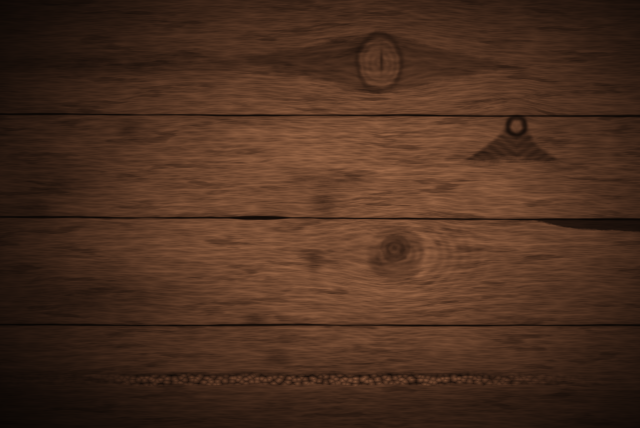
Write a Shadertoy shader that draws this texture.

```glsl
// Four dark, weathered timber planks with knots, stains and a rough scar.
// Stretched cellular noise makes the fibres, layered sines bend the grain
// and break up the stains; a soft oval falloff darkens the borders.

const float BASE_TONE = 0.485;
const vec2 LIGHT_CENTER = vec2(0.83, 0.52);
const vec2 LIGHT_RADIUS = vec2(0.87, 0.62);
const float FALLOFF = 1.35;
const vec2 FIBRE_COARSE = vec2(7.0, 95.0);
const vec2 FIBRE_FINE = vec2(24.0, 210.0);
const vec2 EYE = vec2(0.889, 0.853);   // long knot, top plank
const vec2 PEG = vec2(1.211, 0.706);   // small knot, second plank
const vec2 BURL = vec2(0.927, 0.406);  // round knot, third plank
const float SCAR_Y = 0.113;
const vec2 SEAMS[3] = vec2[3](vec2(0.733, -0.003), vec2(0.493, -0.004), vec2(0.241, -0.001));
const int STAINS = 11;
const vec4 STAIN[STAINS] = vec4[STAINS]( // center, radii
    vec4(0.6, 0.254, 0.028, 0.02), vec4(0.65, 0.16, 0.025, 0.025),
    vec4(0.735, 0.385, 0.015, 0.025), vec4(0.2, 0.31, 0.18, 0.04),
    vec4(0.77, 0.578, 0.11, 0.02), vec4(0.76, 0.525, 0.032, 0.035),
    vec4(0.303, 0.697, 0.026, 0.03), vec4(0.12, 0.57, 0.09, 0.04),
    vec4(0.28, 0.853, 0.4, 0.024), vec4(0.886, 0.385, 0.018, 0.02),
    vec4(0.08, 0.515, 0.06, 0.02));

vec2 hash2(vec2 p) {
    vec3 q = fract(p.xyx * vec3(0.1031, 0.1030, 0.0973));
    q += dot(q, q.yzx + 33.33);
    return fract((q.xx + q.yz) * q.zy);
}

// Distance to the nearest scattered point
float cellular(vec2 p) {
    vec2 cell = floor(p), f = fract(p);
    float nearest = 2.0;
    for (int i = 0; i < 9; i++) {
        vec2 o = vec2(i % 3 - 1, i / 3 - 1);
        nearest = min(nearest, length(o + hash2(cell + o) - f));
    }
    return nearest;
}

// Layered, rotated sines, roughly -1..1
float wander(vec2 p) {
    float sum = 0.0, amp = 0.5;
    for (int i = 0; i < 5; i++) {
        sum += amp * sin(p.x + 1.6 * sin(p.y + float(i)));
        p = mat2(0.8, 0.6, -0.6, 0.8) * p * 1.9 + 1.3;
        amp *= 0.6;
    }
    return sum;
}

float oval(vec2 p, vec2 c, vec2 r) { return length((p - c) / r); }
float bump(float x, float w) { return exp(-x * x / (w * w)); }
float below(float edge, float soft, float x) { return 1.0 - smoothstep(edge - soft, edge + soft, x); }

// Grain displaced around a knot
float bend(vec2 p, vec2 c, vec2 r) { return (p.y - c.y) * bump(oval(p, c, r), 1.0); }

void mainImage(out vec4 fragColor, in vec2 fragCoord) {
    vec2 p = fragCoord / iResolution.xy * vec2(1.5, 1.0);
    float px = 1.0 / iResolution.y;
    float ragged = wander(p * vec2(38.0, 70.0));

    // Planks and seams
    float plank = 0.0, seamShade = 1.0, edgeGlow = 0.0;
    for (int i = 0; i < 3; i++) {
        float id = float(i);
        float d = p.y - SEAMS[i].x - SEAMS[i].y * p.x - 0.0012 * wander(vec2(p.x * 9.0, id));
        float width = 0.0016 + 0.0009 * wander(vec2(p.x * 14.0, id * 3.0));
        plank += step(d, 0.0);
        if (i == 1) {
            width += 0.0025 * below(0.055, 0.025, abs(p.x - 0.61));
            float wedge = 0.027 * smoothstep(1.19, 1.42, p.x) + 0.003 * ragged;
            float gap = below(0.0, 0.003, d) * below(wedge, 0.003, -d);
            seamShade *= 1.0 - 0.65 * gap * smoothstep(1.18, 1.24, p.x);
        }
        seamShade *= 1.0 - 0.84 * below(width, px, abs(d));
        seamShade *= 1.0 - 0.18 * exp(-abs(d) * 130.0);
        edgeGlow += bump(d + 0.007, 0.004);
    }

    // Fibres
    float lift = bend(p, EYE, vec2(0.18, 0.08)) + bend(p, BURL, vec2(0.13, 0.09)) + bend(p, PEG, vec2(0.07, 0.06));
    float sway = wander(vec2(p.x * 4.0 + plank * 2.0, p.y * 9.0));
    vec2 g = p + vec2(plank * 3.7, 0.007 * sway - 0.6 * lift);
    float blotch = wander(g * vec2(6.0, 24.0) + plank * 5.0);
    float tone = 0.79 + 0.20 * cellular(g * FIBRE_COARSE) + 0.27 * cellular(g * FIBRE_FINE + 17.0);
    tone += 0.07 * blotch + 0.035 * ragged + 0.03 * sin(g.y * 420.0 + 3.0 * blotch);
    tone *= 1.0 - 0.22 * smoothstep(0.35, 0.9, wander(g * vec2(13.0, 80.0) + 4.0));

    // Stains
    for (int i = 0; i < STAINS; i++)
        tone *= 1.0 - (0.27 + 0.13 * ragged) * bump(oval(p, STAIN[i].xy, STAIN[i].zw), 1.0);

    // Long eye-shaped knot
    vec2 e = p - EYE;
    float span = max(0.0, 1.0 - abs(e.x) / 0.35);
    float rim = abs(e.y + 0.03 * e.x) - 0.074 * pow(span, 1.25) + 0.004 * ragged;
    tone *= 1.0 - 0.27 * below(0.0, 0.009, rim) * smoothstep(0.0, 0.15, span);
    tone += 0.03 * sin(rim * 520.0) * span;
    float eye = oval(p, EYE, vec2(0.052, 0.066)) + 0.05 * ragged;
    tone *= 1.0 + below(0.92, 0.13, eye) * (0.2 + 0.06 * sin(eye * 24.0));
    tone *= 1.0 - 0.25 * bump(eye - 1.0, 0.12);
    tone *= 1.0 - 0.4 * bump(oval(e, vec2(0.005), vec2(0.004, 0.025)), 1.0);

    // Peg knot with a flared dark skirt
    float drop = (0.728 - p.y) / 0.103;
    float flare = 0.018 + 0.095 * pow(clamp(drop, 0.0, 1.2), 2.0) + 0.005 * ragged;
    float skirt = below(flare, 0.01, abs(p.x - PEG.x + 0.012 * drop));
    skirt *= smoothstep(-0.02, 0.08, drop) * below(1.0, 0.1, drop + 0.06 * ragged);
    tone *= 1.0 - skirt * (0.4 + 0.06 * sin(drop * 30.0 + 200.0 * abs(p.x - PEG.x)));
    float peg = oval(p, PEG, vec2(0.018)) + 0.1 * ragged;
    tone *= 1.0 - 0.55 * bump(peg - 1.2, 0.3);
    tone += 0.38 * below(0.75, 0.25, peg);

    // Round knot with rings opening to the right
    float burl = oval(p, BURL, vec2(0.066, 0.063)) + 0.05 * ragged;
    float right = smoothstep(-0.03, 0.06, p.x - BURL.x);
    tone *= 1.0 - 0.17 * below(0.97, 0.13, burl);
    tone *= 1.0 + 0.06 * sin(burl * 17.0) * below(1.0, 0.4, burl);
    float arcs = oval(p, BURL, vec2(0.085, 0.055));
    float ripple = 0.045 * sin(arcs * 24.0 + ragged) * below(2.2, 1.0, arcs) * step(1.5, plank);
    tone += right * (0.12 * bump(burl - 1.2, 0.16) + ripple);
    float core = oval(p, BURL + vec2(-0.002, 0.014), vec2(0.034, 0.03)) + 0.12 * ragged;
    tone *= 1.0 - below(0.95, 0.2, core) * (0.34 + 0.08 * sin(core * 14.0));

    // Rough scar of torn chips
    float along = smoothstep(0.22, 0.36, p.x) * below(1.2, 0.16, p.x) + 0.2 * below(1.4, 0.1, p.x);
    float across = p.y - SCAR_Y + 0.003 * ragged;
    float chips = cellular(p * vec2(75.0, 105.0));
    tone += 0.95 * along * below(0.012, 0.004, abs(across)) * (0.42 - chips);
    tone *= 1.0 - 0.28 * along * bump(across - 0.012, 0.005);
    tone *= 1.0 - 0.12 * below(0.09, 0.01, p.y);

    // Light and colour
    float reach = oval(p, LIGHT_CENTER, LIGHT_RADIUS);
    float light = exp(-FALLOFF * pow(reach, 2.6)) * seamShade;
    float t = BASE_TONE * max(tone + 0.06 * edgeGlow, 0.05) * light + 0.012;
    fragColor = vec4(t * vec3(1.0, 0.58 + 0.15 * t, 0.37 + 0.15 * t), 1.0);
}
```
